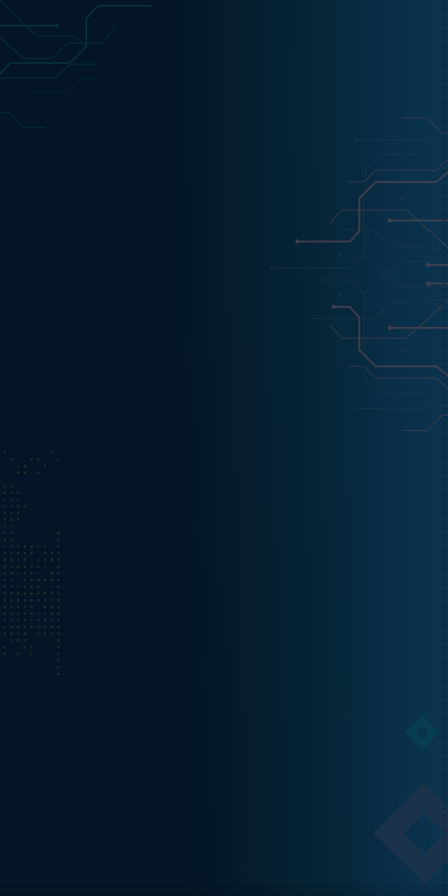
A WebGL 2 fragment shader for this background:

```glsl
#version 300 es
precision highp float;
// Dark navy gradient with faint circuit traces, a dot grid and two diamond rings.
uniform vec2 u_resolution;
out vec4 fragColor;

float unit; // size of one pixel in canvas units (canvas is 384 wide)

float segment(vec2 p, vec2 a, vec2 b) {
  vec2 d = b - a;
  return length(p - a - d * clamp(dot(p - a, d) / max(dot(d, d), 1e-4), 0.0, 1.0));
}

// Distance to a trace of three straight runs
float trace(vec2 p, vec2 a, vec2 b, vec2 c, vec2 d) {
  return min(segment(p, a, b), min(segment(p, b, c), segment(p, c, d)));
}

// Coverage of a shape grown by radius r, smoothed over a pixel
float ink(float d, float r) {
  return clamp((r - d) / unit + 0.5, 0.0, 1.0) * min(1.0, 2.0 * r / unit);
}

float hash(vec2 p) {
  return fract(sin(dot(p, vec2(12.9, 78.2))) * 43758.5);
}

float diamondRing(vec2 p, float outer, float inner) {
  float d = abs(p.x) + abs(p.y);
  return ink(max(d - outer, inner - d) * 0.707, 0.0001 + 0.5 * unit);
}

float box(vec2 p, vec2 lo, vec2 hi) {
  vec2 s = step(lo, p) * step(p, hi);
  return s.x * s.y;
}

vec3 backdrop(vec2 p) {
  float x = p.x - 22.0 * smoothstep(100.0, 700.0, p.y) * smoothstep(384.0, 170.0, p.x);
  x += 2.0 * sin(p.x * 0.31) + 1.5 * sin(p.x * 0.13 + p.y * 0.006);
  vec3 c = mix(vec3(0.016, 0.086, 0.150), vec3(0.018, 0.112, 0.182), smoothstep(140.0, 195.0, x));
  c = mix(c, vec3(0.027, 0.145, 0.220), smoothstep(190.0, 275.0, x));
  c = mix(c, vec3(0.043, 0.200, 0.305), smoothstep(255.0, 385.0, x));
  return c * (1.0 - 0.12 * smoothstep(750.0, 768.0, p.y));
}

// Right circuit, folded about its horizontal axis: x = bold, y = fine, z = faint
vec3 rightCircuit(vec2 p) {
  float lower = step(235.0, p.y);
  vec2 q = vec2(p.x, 235.0 - abs(p.y - 235.0));
  vec2 start = vec2(mix(255.0, 286.0, lower), 207);
  float bold = trace(q, start, vec2(300, 207), vec2(308, 198), vec2(308, 170));
  bold = min(bold, trace(q, vec2(308, 170), vec2(322, 156), vec2(374, 156), vec2(386, 146)));
  bold = min(bold, segment(q, vec2(333, 189), vec2(386, 189)));
  bold = min(bold, segment(q, vec2(366, 227), vec2(386, 227)));
  float nodes = min(length(q - start), min(length(q - vec2(334, 189)), length(q - vec2(367, 227))));

  float fine = trace(q, vec2(345, 101), vec2(366, 101), vec2(379, 114), vec2(386, 114));
  fine = min(fine, trace(q, vec2(299, 156), vec2(312, 156), vec2(322, 146), vec2(374, 146)));
  fine = min(fine, trace(q, vec2(283, 191), vec2(293, 180), vec2(348, 180), vec2(386, 214)));
  fine = min(fine, segment(q, vec2(374, 146), vec2(386, 135)));

  float tail = mix(233.0, 276.0, lower);
  float faint = trace(q, vec2(tail, 230), vec2(300, 230), vec2(312, 218), vec2(312, 170));
  faint = min(faint, trace(q, vec2(313, 151), vec2(313, 145), vec2(326, 133), vec2(366, 133)));
  faint = min(faint, trace(q, vec2(mix(295.0, 267.0, lower), 197), vec2(320, 197), vec2(334, 210), vec2(386, 214)));
  faint = min(faint, trace(q, vec2(306, 120), vec2(365, 120), vec2(371, 122), vec2(386, 122)));
  faint = min(faint, trace(q, vec2(312, 218), vec2(330, 236), vec2(345, 224), vec2(386, 224)));
  float pads = min(length(q - vec2(306, 120)), length(q - vec2(tail, 230)));
  pads = min(pads, min(length(q - vec2(291, 218)), length(q - vec2(345, 170))));
  return vec3(max(ink(bold, 0.75), ink(nodes, 1.8)), ink(fine, 0.5), max(ink(faint, 0.4), ink(pads, 1.3)));
}

// Top left circuit: x = bold, y = fine
vec2 leftCircuit(vec2 p) {
  float bold = trace(p, vec2(-2, 66), vec2(9, 54), vec2(60, 54), vec2(74, 40));
  bold = min(bold, trace(p, vec2(74, 40), vec2(74, 16), vec2(84, 5), vec2(130, 5)));
  bold = min(bold, segment(p, vec2(-2, 22), vec2(50, 22)));
  float fine = trace(p, vec2(0, 0), vec2(32, 31), vec2(64, 31), vec2(74, 40));
  fine = min(fine, trace(p, vec2(-2, 67), vec2(47, 67), vec2(60, 55), vec2(84, 55)));
  fine = min(fine, trace(p, vec2(-2, 30), vec2(20, 50), vec2(45, 50), vec2(58, 37)));
  fine = min(fine, trace(p, vec2(58, 37), vec2(88, 37), vec2(98, 24), vec2(98, 22)));
  fine = min(fine, trace(p, vec2(-2, 97), vec2(9, 97), vec2(20, 109), vec2(40, 109)));
  float faint = trace(p, vec2(25, 79), vec2(58, 79), vec2(70, 68), vec2(82, 68));
  return vec2(max(ink(bold, 0.6), ink(length(p - vec2(49, 22)), 1.4)), max(ink(fine, 0.45), 0.5 * ink(faint, 0.4)));
}

// Scattered dot grid at the left edge
float dotGrid(vec2 p) {
  vec2 cell = floor((p - vec2(1.2, 385)) / 5.75);
  vec2 center = (cell + 0.5) * 5.75 + vec2(1.2, 385);
  float solid = box(cell, vec2(0, 14), vec2(8, 27)) * step(0.08, hash(cell));
  float upper = box(cell, vec2(0, 5), vec2(3.0 - abs(cell.y - 8.0) * 0.4, 13));
  float sparse = box(cell, vec2(0, 0), vec2(8, 3)) * step(0.65, hash(cell + 3.0));
  float fringe = box(cell, vec2(0, 28), vec2(4, 30)) * step(0.3, hash(cell));
  float column = box(cell, vec2(8, 12), vec2(8, 33));
  float shown = max(max(solid, upper), max(sparse, max(fringe, column)));
  return shown * ink(length(p - center), 0.95) * (0.6 + 0.4 * hash(cell + 7.0));
}

void main() {
  unit = 384.0 / u_resolution.x;
  vec2 p = vec2(gl_FragCoord.x, u_resolution.y - gl_FragCoord.y) * unit;
  vec3 color = backdrop(p);
  vec3 right = rightCircuit(p);
  color = mix(color, vec3(0.24, 0.24, 0.30), 0.35 * right.z);
  color = mix(color, vec3(0.29, 0.25, 0.30), 0.60 * right.y);
  color = mix(color, vec3(0.30, 0.26, 0.31), 0.85 * right.x);
  vec2 left = leftCircuit(p);
  color = mix(color, vec3(0.03, 0.23, 0.27), max(0.85 * left.x, 0.6 * left.y));
  color = mix(color, vec3(0.20, 0.26, 0.16), 0.75 * dotGrid(p));
  color = mix(color, vec3(0.03, 0.25, 0.33), 0.9 * diamondRing(p - vec2(362, 628), 14.0, 6.0));
  color = mix(color, vec3(0.10, 0.20, 0.29), diamondRing(p - vec2(364, 714), 43.0, 18.0));
  // Dotted right edge
  color *= 1.0 - 0.2 * ink(length(vec2(p.x - 381.0, mod(p.y, 6.0) - 3.0)), 1.2);
  fragColor = vec4(color, 1.0);
}
```
